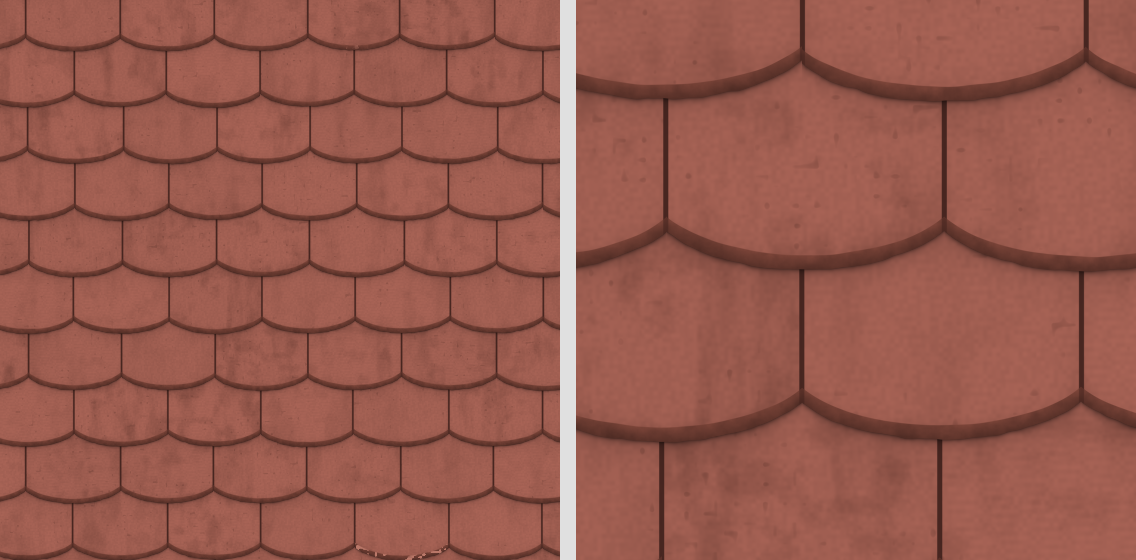
Left, the full canvas; right, a detail of the centre.
Write a Shadertoy shader that draws this texture.

```glsl
// Overlapping rows of scalloped clay roof tiles with thick dark lips and weathering

const vec3 CLAY   = vec3(0.640, 0.377, 0.325);
const vec3 STAIN  = vec3(0.500, 0.288, 0.245);
const vec3 LIP    = vec3(0.415, 0.230, 0.190);
const vec3 GAP    = vec3(0.250, 0.130, 0.110);
const vec3 LICHEN = vec3(0.730, 0.470, 0.410);

const float ROW_PITCH  = 0.1011;  // height of the visible part of a row
const float FIRST_ROW  = 0.0900;  // lowest point of row 0, measured from the top
const float TILE_WIDTH = 0.1672;
const float FIRST_GAP  = 0.0490;
const float SAG        = 0.0230;  // depth of the curved edge
const float LIP_HEIGHT = 0.0085;
const float GAP_HALF   = 0.0015;

float hash(vec2 p) {
    return fract(sin(dot(p, vec2(127.1, 311.7))) * 43758.5);
}

float noise(vec2 p) {
    vec2 i = floor(p), f = fract(p);
    f = f * f * (3.0 - 2.0 * f);
    return mix(mix(hash(i), hash(i + vec2(1, 0)), f.x),
               mix(hash(i + vec2(0, 1)), hash(i + vec2(1, 1)), f.x), f.y);
}

float fbm(vec2 p) {
    float sum = 0.0, amp = 0.5;
    for (int i = 0; i < 5; i++) {
        sum += amp * noise(p);
        p = p * 2.03 + 17.3;
        amp *= 0.5;
    }
    return sum;
}

// Position of a joint in tile widths, slightly irregular
float joint(float index, float row) {
    return index + 0.03 * (hash(vec2(index, row) + 31.0) - 0.5);
}

// Weathered clay: streaks, blotches, pits and grain
vec3 clayFace(vec2 p, vec2 id, float toEdge, float toJoint) {
    vec2 q = p + 7.0 * vec2(hash(id), hash(id + 5.0));
    float wear = mix(0.25, 0.9, hash(id + 9.0));
    float streaks = smoothstep(0.42, 0.78, fbm(q * vec2(38.0, 13.0)));
    float blotches = smoothstep(0.48, 0.75, fbm(q * 45.0));
    float pits = smoothstep(0.80, 0.95, noise(q * 170.0)) * smoothstep(0.40, 0.65, noise(q * 22.0));
    float rim = exp(-toEdge / 0.006) + 0.6 * exp(-toJoint / 0.005);
    float dirt = wear * (0.6 * streaks + 0.4 * blotches) + 0.45 * pits;
    dirt += rim * 0.5 * fbm(q * 90.0);
    vec3 col = mix(CLAY, STAIN, clamp(dirt, 0.0, 1.0));
    col *= 1.0 + 0.035 * (hash(id + 3.0) - 0.5);
    return col * (1.0 + 0.06 * (noise(q * 380.0) - 0.5));
}

// Shaded front edge of a tile; depth runs 0..1 from its top to its bottom
vec3 clayLip(vec2 p, vec2 id, float depth) {
    vec3 col = LIP * mix(1.10, 0.82, depth);
    col *= 0.86 + 0.28 * fbm(p * 150.0);
    float patches = smoothstep(0.62, 0.72, noise(p * 210.0)) * smoothstep(0.45, 0.65, noise(p * 45.0));
    return mix(col, LICHEN, patches * step(0.94, hash(id + 13.0)));
}

// Lays one row of tiles, with its shadow, over what is below it; p.y runs downward
vec3 layRow(vec3 below, vec2 p, float row, float px) {
    // Tile cell and position across it
    float c = (p.x - FIRST_GAP) / TILE_WIDTH - 0.5 * mod(row, 2.0);
    c -= 0.03 * (hash(vec2(row, 2.0)) - 0.5);
    float nearest = floor(c + 0.5);
    float column = c < joint(nearest, row) ? nearest - 1.0 : nearest;
    float left = joint(column, row), right = joint(column + 1.0, row);
    float u = 2.0 * (c - left) / (right - left) - 1.0;
    float toJoint = min(c - left, right - c) * TILE_WIDTH;
    vec2 id = vec2(column, row);

    // Curved lower edge with a small tilt and rough outline
    float arc = 2.0 * (1.0 - sqrt(1.0 - 0.75 * u * u));
    float lipBottom = FIRST_ROW + row * ROW_PITCH - SAG * arc;
    lipBottom += 0.0024 * (hash(id + 21.0) - 0.5) + 0.0016 * u * (hash(id + 25.0) - 0.5);
    float lipTop = lipBottom - LIP_HEIGHT + 0.0008 * (noise(p * 70.0) - 0.5);
    lipBottom += 0.0014 * (noise(p * 130.0) - 0.5);

    // Contact shadow on the row underneath
    float under = max(p.y - lipBottom, 0.0);
    vec3 col = below * (1.0 - 0.38 * exp(-under / 0.0016) - 0.13 * exp(-under / 0.009));

    // Face, joint and lip
    vec3 face = clayFace(p, id, max(lipTop - p.y, 0.0), toJoint);
    float gap = 1.0 - smoothstep(GAP_HALF - px, GAP_HALF + px, toJoint);
    face = mix(face, GAP, 0.92 * gap);
    vec3 lip = clayLip(p, id, clamp((p.y - lipTop) / LIP_HEIGHT, 0.0, 1.0));
    lip = mix(lip, GAP, 0.5 * gap);
    vec3 tile = mix(face, lip, smoothstep(-px, px, p.y - lipTop));
    return mix(col, tile, smoothstep(-px, px, lipBottom - p.y));
}

void mainImage(out vec4 fragColor, in vec2 fragCoord) {
    vec2 p = fragCoord / iResolution.xy;
    p.y = 1.0 - p.y;
    float px = 0.8 / iResolution.y;
    float row = ceil((p.y - FIRST_ROW) / ROW_PITCH);

    // Lower rows first, so that upper rows overlap them
    vec3 col = CLAY;
    for (int i = 1; i >= -1; i--) col = layRow(col, p, row + float(i), px);
    fragColor = vec4(col, 1.0);
}
```
